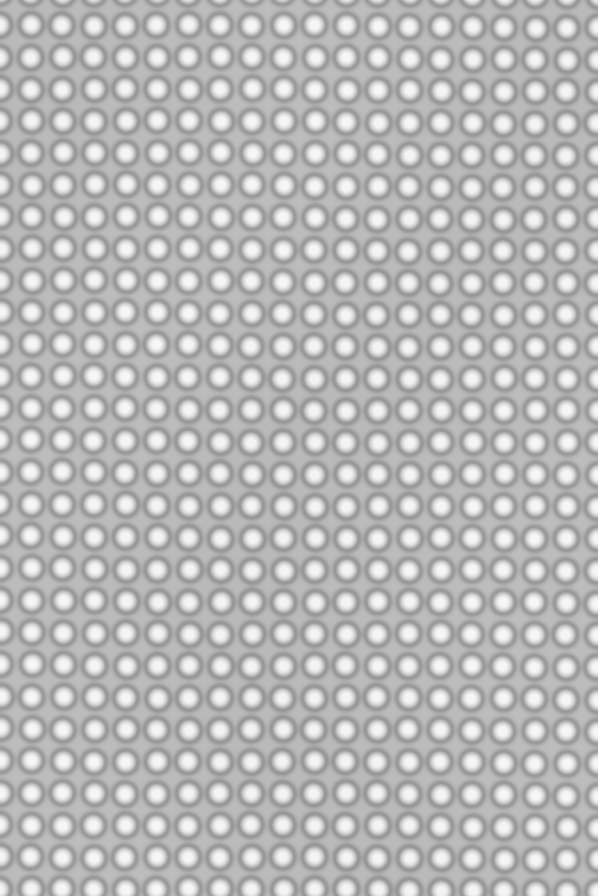
Write a Shadertoy shader that draws this pattern.

```glsl
// Soft white dots with dark halos on a slightly uneven grey grid.

// Small drift of each dot from its grid point, from layered sines.
vec2 dotDrift(vec2 cell) {
    vec2 slow = sin(cell.yx * vec2(0.47, 0.39) + cell * 0.23 + vec2(4.2, 1.1));
    vec2 fast = sin(cell * vec2(2.3, 1.9) + cell.yx * vec2(3.7, 4.9));
    return 0.022 * slow + 0.018 * fast;
}

// Brightness a dot adds: a white core minus a grey ring.
float dotLight(float radius) {
    float core = 0.225 * (1.0 - smoothstep(0.10, 0.37, radius));
    float ringWidth = radius < 0.38 ? 0.085 : 0.10;
    float ringOffset = (radius - 0.38) / ringWidth;
    return core - 0.14 * exp(-ringOffset * ringOffset);
}

void mainImage(out vec4 fragColor, in vec2 fragCoord) {
    vec2 uv = fragCoord / iResolution.xy;

    // 19 columns and 28 rows, counted from the top, with a slight tilt.
    vec2 grid = vec2(uv.x * 19.0, (1.0 - uv.y) * 28.0 - 0.766 - 0.09 * uv.x);
    vec2 nearest = floor(grid + 0.5);

    // Neighbouring halos overlap and add up.
    float grey = 0.735;
    for (int row = -1; row <= 1; row++) {
        for (int column = -1; column <= 1; column++) {
            vec2 cell = nearest + vec2(column, row);
            vec2 offset = grid - cell - dotDrift(cell);
            grey += dotLight(length(offset * vec2(1.0, 1.016)));
        }
    }

    // Faint uneven tone across the sheet.
    grey += 0.005 * sin(uv.x * 7.0 + 2.0 * sin(uv.y * 5.0));
    fragColor = vec4(vec3(clamp(grey, 0.0, 1.0)), 1.0);
}
```
